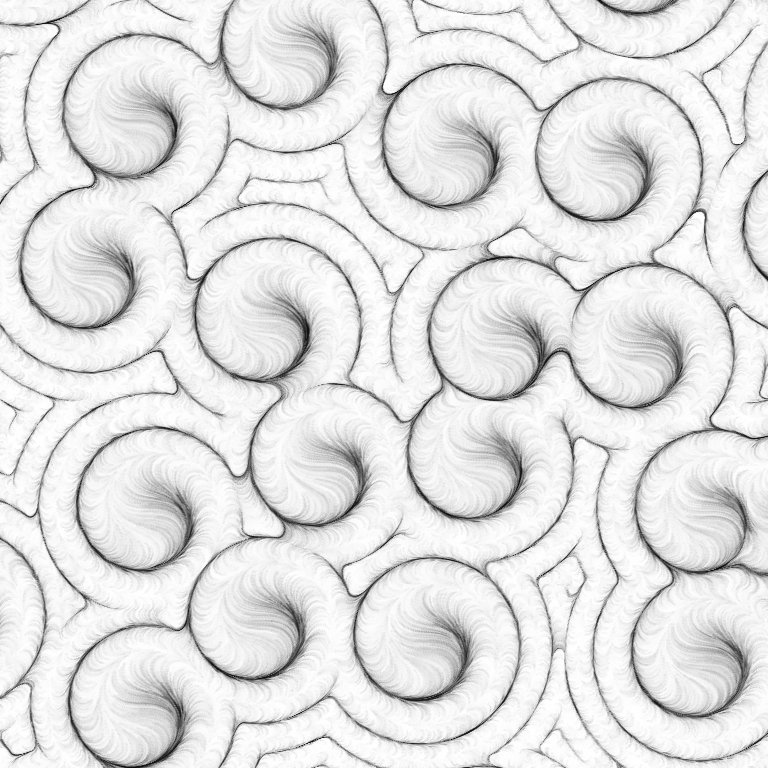
A three.js fragment shader for this pattern:

```glsl
// Ink strands of a flow whose heading turns with squared distance to scattered centres, gathering into spiral lines.
#define CELL 0.245      // spacing of the spiral centres
#define JITTER 0.72     // how far centres stray inside their cell
#define TURN 525.0      // heading change per squared distance
#define STEPS 44        // samples along each strand
#define REACH 0.085     // strand length
#define GRAIN 0.0023    // size of the seeds that feed the strands
#define SPARSITY 8.0    // higher gives fewer, darker strands
#define MAX_CROWD 8.0   // limit of crowding, sets the line width
#define INK_GAIN 2.9    // overall darkness
#define SOFTEN 0.0005   // edge smoothing offset

varying vec2 vUv;

const vec3 PAPER = vec3(1.0);
const vec3 INK = vec3(0.03);

vec2 centres[16];

float hash(vec2 p) {
  vec3 q = fract(p.xyx * 0.1031);
  q += dot(q, q.yzx + 33.33);
  return fract((q.x + q.y) * q.z);
}

// Collects the jittered centres in the 4 by 4 cells around a point.
void gatherCentres(vec2 p) {
  vec2 corner = floor(p / CELL - 0.5) - 1.0;
  for (int i = 0; i < 16; i++) {
    float n = float(i);
    vec2 id = corner + vec2(mod(n, 4.0), floor(n / 4.0));
    vec2 stray = vec2(hash(id + 17.3), hash(id + 71.9)) - 0.5;
    centres[i] = (id + 0.5 + JITTER * stray) * CELL;
  }
}

// Offset from the nearest centre.
vec2 fromNearest(vec2 p) {
  vec2 best = vec2(9.0);
  for (int i = 0; i < 16; i++) {
    vec2 d = p - centres[i];
    if (dot(d, d) < dot(best, best)) best = d;
  }
  return best;
}

// Sparse seeds with mean 1; crowded strands read coarser, calmer cells.
float seeds(vec2 p, float crowd) {
  float level = clamp(floor(log2(crowd)), 0.0, 3.0);
  float h = hash(floor(p / (GRAIN * exp2(level))) + 91.0 * level + 300.0);
  float spike = (SPARSITY + 1.0) * pow(h, SPARSITY);
  return mix(1.0, spike, 1.0 / (1.0 + 0.25 * level));
}

// Follows the flow upstream, adding seeds weighted by how strongly the flow crowds them.
float inkAt(vec2 p) {
  float stepSize = REACH / float(STEPS);
  float logCrowd = 0.0;
  float ink = 0.0;
  for (int i = 0; i < STEPS; i++) {
    vec2 offset = fromNearest(p);
    float heading = -TURN * dot(offset, offset);
    vec2 flow = vec2(cos(heading), sin(heading));
    float crowd = exp(min(logCrowd, 12.0));
    ink += seeds(p, crowd) * min(crowd, MAX_CROWD) * stepSize;
    logCrowd += 2.0 * TURN * dot(offset, vec2(-flow.y, flow.x)) * stepSize;
    p -= flow * stepSize;
  }
  return exp(-INK_GAIN * ink);
}

void main() {
  gatherCentres(vUv);
  vec2 shift = vec2(SOFTEN, 0.4 * SOFTEN);
  float light = 0.5 * (inkAt(vUv + shift) + inkAt(vUv - shift));
  gl_FragColor = vec4(mix(INK, PAPER, light), 1.0);
}
```
